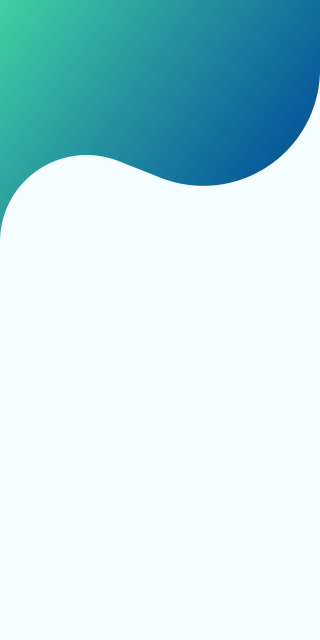
Reproduce this background procedurally as a Shadertoy shader.

```glsl
const vec3 PAPER = vec3(0.955, 0.992, 1.0);
const vec3 MINT = vec3(0.26, 0.81, 0.64);
const vec3 BLUE = vec3(0.035, 0.36, 0.605);

// Lengths are in canvas widths, with the origin at the lower left
const vec2 CREST_CENTER = vec2(0.2708, 1.2448);
const float CREST_RADIUS = 0.2708;
const vec2 BELLY_CENTER = vec2(0.6354, 1.7839);
const float BELLY_RADIUS = 0.3646;
const vec2 GRADIENT_ORIGIN = vec2(0.0, 2.0);
const vec2 GRADIENT_SLOPE = vec2(0.83, -0.60);

// Signed distance to the wave edge, positive inside the coloured header
float headerDistance(vec2 p) {
    // Inner tangent that joins the two arcs
    vec2 axis = BELLY_CENTER - CREST_CENTER;
    float radiusSum = CREST_RADIUS + BELLY_RADIUS;
    float axisSq = dot(axis, axis);
    float tangentLength = sqrt(max(axisSq - radiusSum * radiusSum, 0.0));
    vec2 normal = (axis * radiusSum + vec2(-axis.y, axis.x) * tangentLength) / axisSq;
    vec2 tangent = vec2(normal.y, -normal.x);

    vec2 fromCrest = p - CREST_CENTER;
    vec2 fromBelly = p - BELLY_CENTER;
    float along = dot(fromCrest, tangent);

    // Arcs continue as vertical sides past their centres
    if (along < 0.0)
        return length(vec2(fromCrest.x, max(fromCrest.y, 0.0))) - CREST_RADIUS;
    if (along > tangentLength)
        return BELLY_RADIUS - length(vec2(fromBelly.x, min(fromBelly.y, 0.0)));
    return dot(fromCrest, normal) - CREST_RADIUS;
}

void mainImage(out vec4 fragColor, in vec2 fragCoord) {
    vec2 p = fragCoord / iResolution.x;
    float pixel = 1.0 / iResolution.x;

    // Diagonal gradient
    float blend = clamp(dot(p - GRADIENT_ORIGIN, GRADIENT_SLOPE), 0.0, 1.0);
    vec3 header = mix(MINT, BLUE, blend);

    // Antialiased edge
    float coverage = clamp(headerDistance(p) / pixel + 0.5, 0.0, 1.0);
    fragColor = vec4(mix(PAPER, header, coverage), 1.0);
}
```
